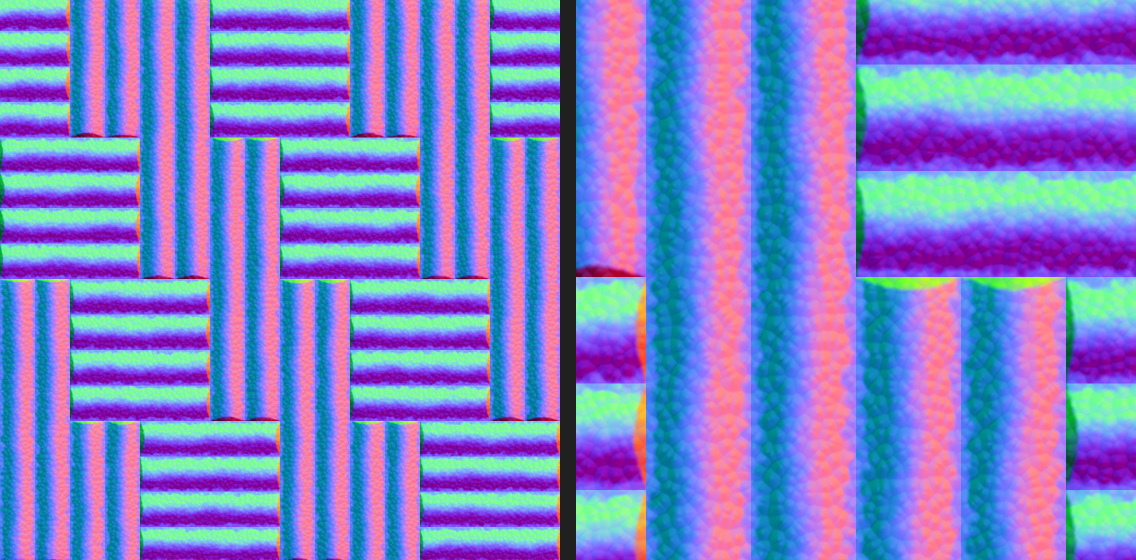
Left: the whole. Right: its middle third, enlarged.
Write a Shadertoy shader that draws this texture map.

```glsl
// Tangent-space normal map of a twill basket weave: blocks of four horizontal cords
// alternate with pairs of long vertical cords, stepping one pair per row of blocks.
// Each cord is a rounded slope profile with tucked ends, frayed rims and cellular grain.

vec2 hash22(vec2 p) {
    vec3 q = fract(p.xyx * vec3(0.1031, 0.1030, 0.0973));
    q += dot(q, q.yzx + 33.33);
    return fract((q.xx + q.yz) * q.zy);
}

// Distance to the nearest scattered point
float cellNoise(vec2 p) {
    vec2 cell = floor(p), f = fract(p);
    float nearest = 2.0;
    for (int j = -1; j <= 1; j++)
    for (int i = -1; i <= 1; i++) {
        vec2 o = vec2(i, j);
        vec2 d = o + hash22(cell + o) - f;
        nearest = min(nearest, dot(d, d));
    }
    return sqrt(nearest);
}

// Slope of the fine surface grain
vec2 grainSlope(vec2 p) {
    const float e = 0.22;
    float h = cellNoise(p);
    return vec2(cellNoise(p + vec2(e, 0.0)) - h, cellNoise(p + vec2(0.0, e)) - h) / e;
}

// p is measured in cord widths
vec3 weaveNormal(vec2 p) {
    // Which cord lies on top, and where along it this point falls
    vec2 block = floor(p / vec2(2.0, 4.0));
    float phase = mod(block.x + block.y, 4.0);
    bool vertical = phase < 2.0;
    float side = vertical ? p.x : p.y;
    float along = vertical ? phase * 4.0 + mod(p.y, 4.0)
                           : (phase - 2.0) * 2.0 + mod(p.x, 2.0);
    float cordLength = vertical ? 8.0 : 4.0;
    float start = floor((vertical ? p.y : p.x) - along + 0.5);
    vec2 seed = hash22(vec2(floor(side), start) + (vertical ? 57.0 : 11.0));

    // Rounded cross section with a wandering crest
    float t = fract(side);
    float fray = cellNoise(p * vec2(3.5, 4.0)) - 0.45;
    float fineFray = cellNoise(p * 8.0 + 31.0) - 0.45;
    float crest = 0.025 * sin(along * 1.7 + seed.x * 6.28)
                + 0.015 * sin(along * 4.3 + seed.y * 6.28);
    float profile = t + crest + 0.07 * fray + 0.03 * fineFray;
    float across = 0.96 * (2.0 * smoothstep(0.23, 0.73, profile) - 1.0);

    // Frayed rims flatten the slope
    float rimWidth = 0.075 + 0.11 * fray + 0.08 * fineFray;
    float rim = 1.0 - smoothstep(rimWidth - 0.05, rimWidth + 0.05, min(t, 1.0 - t));
    across *= 1.0 - 0.65 * rim;

    // Ends tuck under in shallow arcs
    float toEnd = min(along, cordLength - along);
    float facing = along < 0.5 * cordLength ? -1.0 : 1.0;
    float arc = (0.07 + 0.07 * seed.x) * sin(3.1416 * t) + 0.02 * fineFray;
    float tuck = 1.0 - smoothstep(arc - 0.035, arc + 0.025, toEnd);
    across *= 1.0 - 0.6 * tuck;
    float lengthwise = facing * (0.2 * exp(-5.0 * toEnd) + 0.75 * tuck);

    // Combine the slopes and rebuild the height component
    vec2 slope = vertical ? vec2(across, lengthwise) : vec2(lengthwise, across);
    slope += 0.11 * grainSlope(p * 8.5);
    slope = clamp(slope, -1.0, 1.0);
    float up = sqrt(max(1.0 - dot(slope, slope), 0.015));
    return vec3(slope, up - 0.75 * tuck);
}

void mainImage(out vec4 fragColor, in vec2 fragCoord) {
    vec3 total = vec3(0.0);
    // Four samples per pixel smooth the block edges
    for (int j = 0; j < 2; j++)
    for (int i = 0; i < 2; i++) {
        vec2 uv = (fragCoord + 0.5 * vec2(i, j) - 0.25) / iResolution.xy;
        total += weaveNormal(uv * vec2(16.0, 15.8) + vec2(0.0, 0.074));
    }
    fragColor = vec4(0.5 + 0.125 * total, 1.0);
}
```
